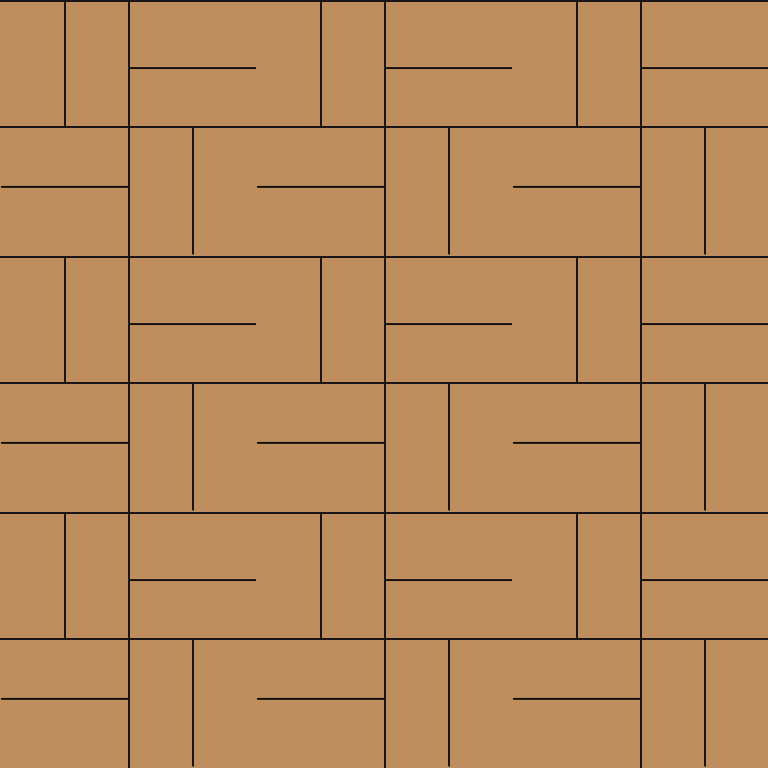
Give the GLSL for this pattern, as a Shadertoy shader.

```glsl
// Basket-weave of flat tan panels split by thin dark joints, three repeats each way.
// Each cell joins two staggered rows: the lower row is the upper one mirrored and
// moved half a cell sideways. Joints are wrapped box distances, so the edges tile.

#define REPEATS 3.0
#define JOINT_WIDTH 0.0073
#define COLUMN_X 0.504
#define ROW_LOW_Y 0.504
#define ROW_HIGH_Y 0.996
#define UPRIGHT_X 0.254
#define RAIL_Y 0.734
#define MIRROR_Y 1.004
#define PANEL_COLOR vec3(0.745, 0.557, 0.370)
#define JOINT_COLOR vec3(0.050, 0.040, 0.060)

// Signed distance to a box in a cell that wraps on all sides
float wrappedBox(vec2 p, vec2 center, vec2 halfSize) {
    vec2 offset = abs(fract(p - center + 0.5) - 0.5) - halfSize;
    return max(offset.x, offset.y);
}

float jointDistance(vec2 cell) {
    float halfWidth = 0.5 * JOINT_WIDTH;

    // Continuous joints: one column and two rows per cell
    float d = wrappedBox(cell, vec2(COLUMN_X, 0.5), vec2(halfWidth, 1.0));
    d = min(d, wrappedBox(cell, vec2(0.5, ROW_LOW_Y), vec2(1.0, halfWidth)));
    d = min(d, wrappedBox(cell, vec2(0.5, ROW_HIGH_Y), vec2(1.0, halfWidth)));

    // Short joints: an upright and a rail in each row
    for (int row = 0; row < 2; row++) {
        vec2 p = row == 0 ? cell : vec2(cell.x - 0.5, MIRROR_Y - cell.y);
        d = min(d, wrappedBox(p, vec2(UPRIGHT_X, 0.75), vec2(halfWidth, 0.248)));
        d = min(d, wrappedBox(p, vec2(0.752, RAIL_Y), vec2(0.248, halfWidth)));
    }
    return d;
}

void mainImage(out vec4 fragColor, in vec2 fragCoord) {
    vec2 cell = fract(fragCoord / iResolution.xy * REPEATS);
    float pixel = REPEATS / min(iResolution.x, iResolution.y);

    // Pixel-wide coverage ramp smooths the joint edges
    float joint = clamp(0.5 - jointDistance(cell) / pixel, 0.0, 1.0);
    fragColor = vec4(mix(PANEL_COLOR, JOINT_COLOR, joint), 1.0);
}
```
